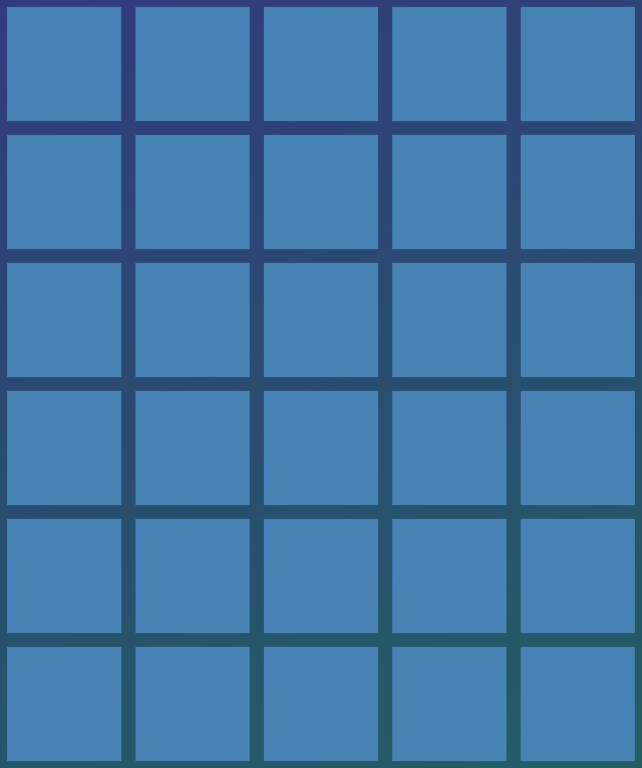
A Shadertoy shader for this pattern:

```glsl
// Grid of flat blue square tiles over a slanted indigo-to-teal gradient.

const vec2  GRID = vec2(5.0, 6.0);              // tiles across and down
const float TILE_SIZE = 0.1487;                 // side, in canvas heights
const vec3  TILE_COLOR = vec3(0.274, 0.510, 0.706);
const vec3  GRADIENT_START = vec3(0.192, 0.228, 0.490);
const vec3  GRADIENT_END = vec3(0.134, 0.372, 0.392);
const float GRADIENT_ANGLE = radians(20.0);     // tilt away from straight down

// Signed distance to an axis-aligned square centred on the origin.
float squareDistance(vec2 p, float halfSide) {
    vec2 d = abs(p) - halfSide;
    return length(max(d, 0.0)) + min(max(d.x, d.y), 0.0);
}

// Linear gradient from the top left corner to the bottom right corner.
vec3 backdrop(vec2 p, vec2 canvas) {
    vec2 direction = vec2(sin(GRADIENT_ANGLE), -cos(GRADIENT_ANGLE));
    float span = dot(canvas, abs(direction));
    float t = dot(p - 0.5 * canvas, direction) / span + 0.5;
    return mix(GRADIENT_START, GRADIENT_END, clamp(t, 0.0, 1.0));
}

void mainImage(out vec4 fragColor, in vec2 fragCoord) {
    // Canvas-height units
    float pixel = 1.0 / iResolution.y;
    vec2 canvas = iResolution.xy * pixel;
    vec2 p = fragCoord * pixel;

    // Position relative to the centre of the current cell
    vec2 pitch = canvas / GRID;
    vec2 local = (fract(p / pitch) - 0.5) * pitch;

    // Antialiased tile over the gradient
    float d = squareDistance(local, 0.5 * TILE_SIZE);
    float coverage = clamp(0.5 - d / pixel, 0.0, 1.0);
    vec3 color = mix(backdrop(p, canvas), TILE_COLOR, coverage);

    fragColor = vec4(color, 1.0);
}
```
